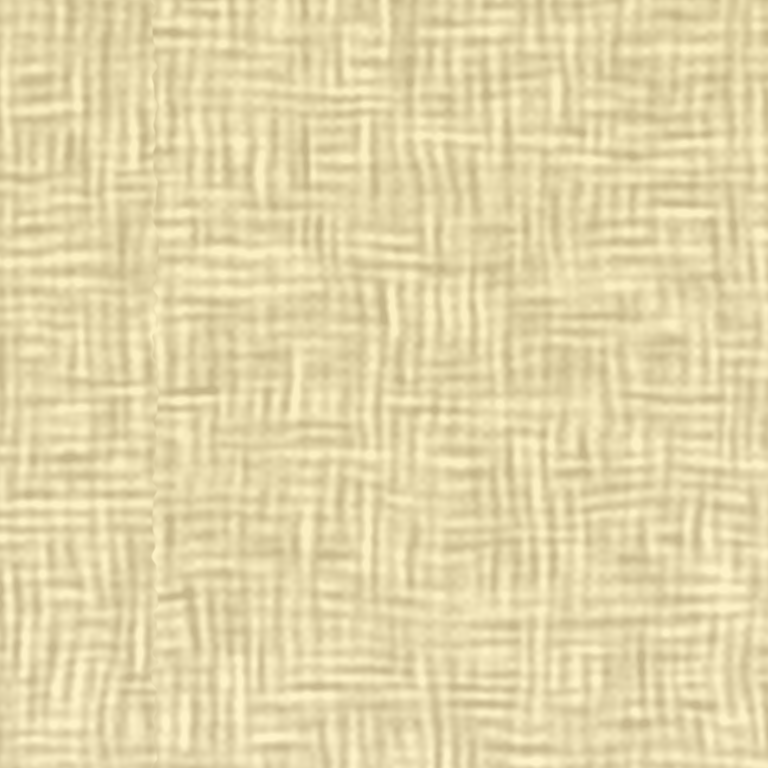
Give the GLSL for this texture, as a Shadertoy shader.

```glsl
// Cream canvas paper embossed with a fine, broken weave of crossing threads.

float hash(vec2 p) {
    return fract(sin(dot(p, vec2(127.1, 311.7))) * 43758.5453);
}

float noise(vec2 p) {
    vec2 cell = floor(p);
    vec2 f = fract(p);
    f = f * f * (3.0 - 2.0 * f);
    return mix(mix(hash(cell), hash(cell + vec2(1, 0)), f.x),
               mix(hash(cell + vec2(0, 1)), hash(cell + vec2(1, 1)), f.x), f.y);
}

// Ridges running along y: a wavering regular wave plus irregular streaks.
float threads(vec2 p) {
    float drift = 0.9 * noise(p * vec2(11.0, 7.0)) + 0.25 * noise(p * vec2(40.0, 26.0));
    float wave = sin(6.28318 * (41.0 * p.x + drift));
    float streak = 2.0 * noise(p * vec2(86.0, 17.0)) - 1.0;
    float strength = 0.3 + 0.9 * noise(p * vec2(42.0, 15.0) + 9.0);
    return 0.72 * wave * strength + 0.6 * streak;
}

// Height of the relief, with patches where one thread direction dominates.
float weave(vec2 p) {
    float warpShare = smoothstep(0.25, 0.75, noise(p * 23.0 + 4.0));
    float warp = threads(p) * (0.3 + 0.7 * warpShare);
    float weft = threads(p.yx + vec2(2.37, 6.71)) * (1.0 - 0.7 * warpShare);
    float grain = noise(p * 120.0) - 0.5;
    return warp + weft + 0.55 * grain;
}

void mainImage(out vec4 fragColor, in vec2 fragCoord) {
    vec2 uv = fragCoord / iResolution.xy;

    // A faint ragged seam joins two sheets of the weave.
    float seam = 0.197 + 0.01 * noise(vec2(uv.y * 80.0, 3.0));
    float sheet = smoothstep(-0.002, 0.002, uv.x - seam);
    float height = mix(weave(uv + vec2(3.13, 5.37)), weave(uv), sheet);

    // Lit ridges and shaded gaps around the cream base.
    vec3 cream = vec3(0.893, 0.840, 0.667);
    vec3 color = cream + clamp(height, -1.2, 1.0) * vec3(0.094, 0.100, 0.100);

    // Broad uneven light, paler toward the bottom.
    float light = 0.5 - uv.y + 0.8 * (noise(uv * 3.0 + 7.0) - 0.5);
    color += light * vec3(0.012, 0.013, 0.025);

    fragColor = vec4(color, 1.0);
}
```
